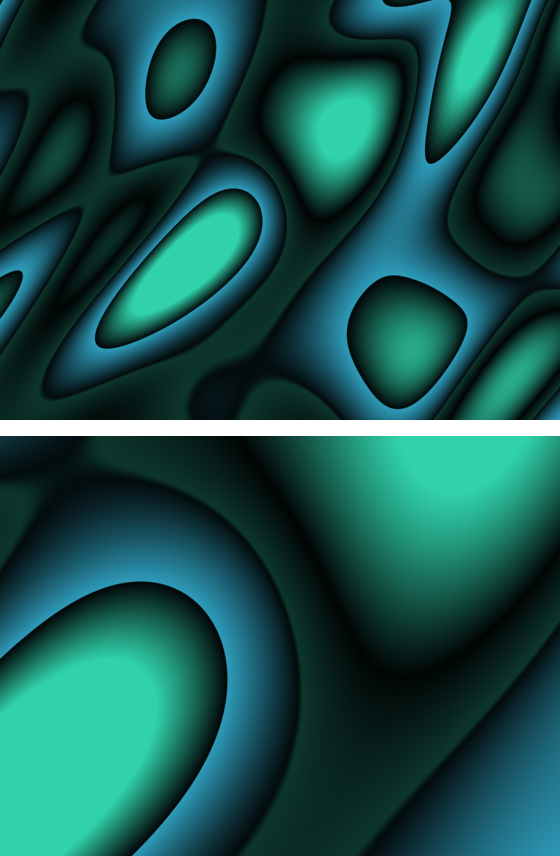
Top: the whole. Bottom: its middle third, enlarged.
This background is drawn by a WebGL 1 fragment shader. Its source:

```glsl
precision highp float;
// Glossy slanted blobs in teal blue and sea green, divided by black shadows.
// Layered sines, stretched along a diagonal and gently bent, give a smooth
// height; bands of that height are then shaded as blue or green slopes.

uniform vec2 u_resolution;

const vec3 BLUE = vec3(0.18, 0.61, 0.73);
const vec3 GREEN = vec3(0.19, 0.82, 0.67);
const vec3 SHADOW = vec3(0.004, 0.018, 0.02);

const float SLANT = 0.90;             // long axis of the blobs, in radians
const vec2 FREQUENCY = vec2(9.0, 20.0); // along and across the long axis
const float BEND = 0.028;             // strength of the warp
const int WAVES = 20;
const float GOLDEN_ANGLE = 2.39996;
const float TAU = 6.28319;

const float HIGH_EDGE = 1.08;   // above: bright green blobs
const float LOW_EDGE = -0.20;   // below: dull green basins
const float BASIN_DARK = -1.05; // black contour within the basins
const float BASIN_RIM = 0.25;   // brightness at the rim of a basin
const float BLOB_SLOPE = 0.85;
const float BASIN_SLOPE = 0.55;
const float BASIN_SOFTNESS = 0.05;
const float EDGE_PIXELS = 0.9;

float hash(float n) {
  return fract(sin(n * 12.9898 + 4.1) * 4375.85);
}

// Sum of plane waves with even directions, scaled to unit variance.
float height(vec2 p) {
  p += BEND * sin(p.yx * vec2(7.3, 6.1) + vec2(0.7, 2.4));
  float c = cos(SLANT);
  float s = sin(SLANT);
  vec2 q = vec2(c * p.x + s * p.y, c * p.y - s * p.x) * FREQUENCY;
  float sum = 0.0;
  for (int i = 0; i < WAVES; i++) {
    float n = float(i);
    float angle = n * GOLDEN_ANGLE;
    float scale = mix(0.6, 1.35, hash(n + 31.0));
    vec2 direction = vec2(cos(angle), sin(angle));
    sum += sin(dot(q, direction) * scale + TAU * hash(n));
  }
  return sum * sqrt(2.0 / float(WAVES));
}

// Blue slope: black beside the basins, brightest beside the blobs.
vec3 blueSlope(float h) {
  float t = clamp((h - LOW_EDGE) / (HIGH_EDGE - LOW_EDGE), 0.0, 1.0);
  return mix(SHADOW, BLUE, pow(t, 0.9));
}

// Green blob: black at its edge, bright in the middle.
vec3 greenBlob(float h) {
  float t = clamp((h - HIGH_EDGE) * BLOB_SLOPE, 0.0, 1.0);
  return mix(SHADOW, GREEN, t);
}

// Basin: dull rim, black contour, then a green core.
vec3 greenBasin(float h) {
  float rim = (h - BASIN_DARK) / (LOW_EDGE - BASIN_DARK) * BASIN_RIM;
  float core = (BASIN_DARK - h) * BASIN_SLOPE;
  return mix(SHADOW, GREEN, clamp(max(rim, core), 0.0, 1.0));
}

void main() {
  float pixel = 1.0 / u_resolution.y;
  vec2 p = gl_FragCoord.xy * pixel;

  // Height and its change over one pixel, for smooth contours.
  float h = height(p);
  vec2 change = vec2(height(p + vec2(pixel, 0.0)),
                     height(p + vec2(0.0, pixel))) - h;
  float soft = max(length(change) * EDGE_PIXELS, 0.0001);
  float basinSoft = max(soft, BASIN_SOFTNESS);

  // Join the three bands.
  float aboveBasin = smoothstep(LOW_EDGE - basinSoft, LOW_EDGE + basinSoft, h);
  float insideBlob = smoothstep(HIGH_EDGE - soft, HIGH_EDGE + soft, h);
  vec3 colour = mix(greenBasin(min(h, LOW_EDGE)), blueSlope(h), aboveBasin);
  colour = mix(colour, greenBlob(h), insideBlob);

  gl_FragColor = vec4(colour, 1.0);
}
```
